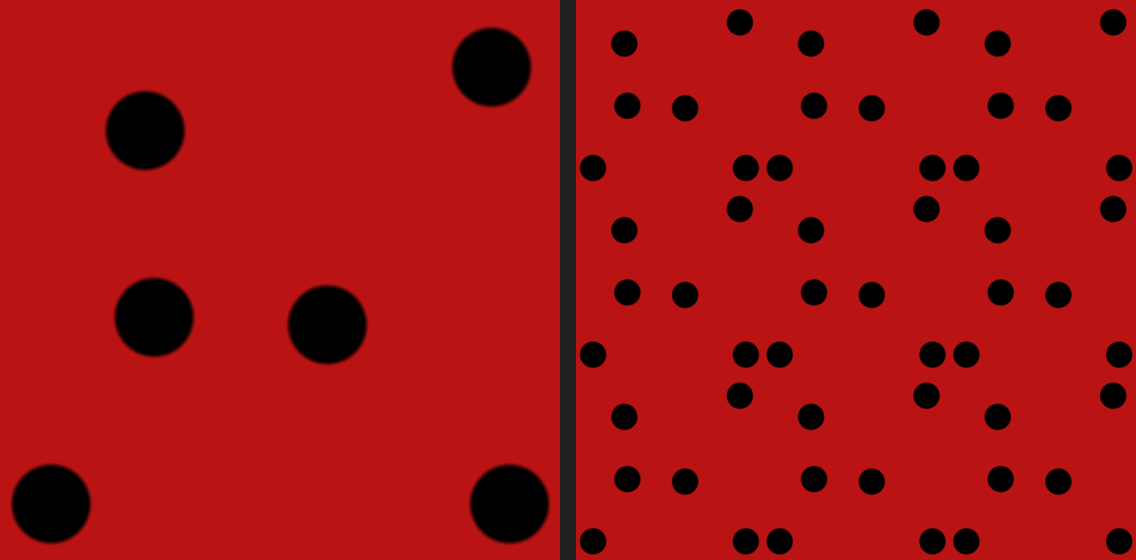
Left: one tile. Right: repeated 3 by 3.
Write a three.js fragment shader that draws this pattern.

```glsl
// Black round spots with soft rims, scattered sparsely over flat red.
// A wrapping 3 by 3 grid holds one shifted spot in most of its cells;
// the nearest spot is found by searching the neighbouring cells.
varying vec2 vUv;

const float CELLS = 3.0;

// Place of the spot inside its cell, kept clear of neighbouring spots.
vec2 spotOffset(vec2 cell) {
  float across = fract(0.04 + 0.88 * cell.x + 0.92 * cell.y);
  float up = fract(0.1 + 0.92 * cell.x * cell.y);
  return vec2(0.25 + 0.6 * across, 0.25 + 0.5 * up);
}

// 1 where a cell stays empty: odd cells outside the first column.
float isEmpty(vec2 cell) {
  return step(0.5, cell.x) * step(0.5, mod(cell.x + cell.y, 2.0));
}

// Distance to the nearest spot centre, in units of the canvas.
float spotDistance(vec2 uv) {
  vec2 p = uv * CELLS;
  vec2 home = floor(p);
  float nearest = 9.0;
  for (int j = -1; j <= 1; j++) {
    for (int i = -1; i <= 1; i++) {
      vec2 cell = home + vec2(float(i), float(j));
      vec2 wrapped = mod(cell + 0.5, CELLS) - 0.5;
      float d = length(p - cell - spotOffset(wrapped));
      nearest = min(nearest, d + 9.0 * isEmpty(wrapped));
    }
  }
  return nearest / CELLS;
}

void main() {
  vec3 red = vec3(0.725, 0.077, 0.073);
  vec3 black = vec3(0.0);

  // Soft rim around each spot
  float ground = smoothstep(0.0645, 0.0757, spotDistance(vUv));
  gl_FragColor = vec4(mix(black, red, ground), 1.0);
}
```
